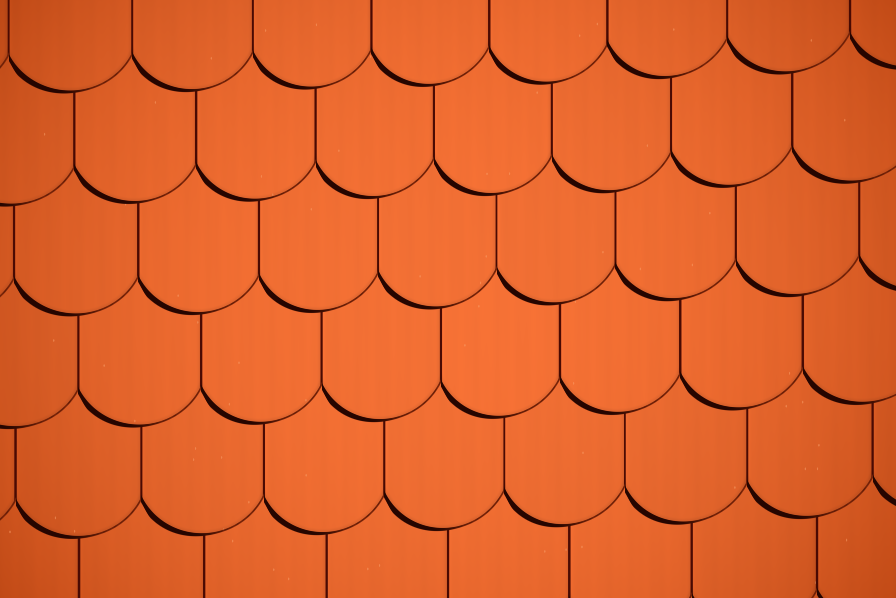
This pattern is drawn by a Shadertoy shader. Its source:

```glsl
// Overlapping clay roof tiles with rounded lower ends, laid in staggered courses.
// Each course is a row of capsule shapes; the upper course covers the lower one
// and drops a crescent shadow on it, heaviest at the lower left of each tile.

const float COURSE_HEIGHT = 0.186;   // spacing of courses, in canvas heights
const float FIRST_COURSE  = 0.1397;  // lower end of the top course, from the top
const float TILE_WIDTH    = 0.197;
const float WIDTH_GROWTH  = 0.00022; // lower courses are slightly wider
const float STAGGER       = 0.53;    // sideways shift per course, in tiles
const float FIRST_SHIFT   = 0.35;
const float TILT          = 0.027;
const float BOW           = 0.012;
const float LENS_STRETCH  = 0.04;    // tiles widen toward the sides
const float END_RADIUS    = 0.55;    // in tile widths, as are the values below
const float END_JITTER    = 0.016;
const float SEAM_HALF     = 0.008;
const float LIP_WIDTH     = 0.014;
const float SHADOW_WIDTH  = 0.046;

const vec3 CLAY_LIT = vec3(0.955, 0.440, 0.206);
const vec3 CLAY_DIM = vec3(0.745, 0.285, 0.085);
const vec3 SEAM     = vec3(0.290, 0.040, 0.010);
const vec3 LIP      = vec3(0.480, 0.140, 0.030);
const vec3 SHADOW   = vec3(0.150, 0.020, 0.000);
const vec3 FLECK    = vec3(0.980, 0.640, 0.430);

struct Tile {
    vec2 pos;    // x from the tile axis, y up from its lower end, in tile widths
    vec2 id;
    float width;
};

float hash(vec2 p) {
    vec3 q = fract(vec3(p.xyx) * vec3(0.1031, 0.1030, 0.0973));
    q += dot(q, q.yzx + 33.33);
    return fract((q.x + q.y) * q.z);
}

// Tile of the given course at a point; depth runs down the roof.
Tile tileAt(float course, float across, float depth) {
    Tile t;
    t.width = TILE_WIDTH + WIDTH_GROWTH * course * course;
    float column = across / t.width - FIRST_SHIFT - STAGGER * course;
    t.id = vec2(floor(column), course) + 40.0;
    float lowerEnd = FIRST_COURSE + COURSE_HEIGHT * course;
    t.pos = vec2(fract(column) - 0.5, (lowerEnd - depth) / t.width);
    t.pos.y += END_JITTER * (hash(t.id) - 0.5);
    return t;
}

// Sparse pale chips: one jittered point per cell, few cells used.
float flecks(vec2 p, vec2 id) {
    vec2 g = p * 9.0, cell = floor(g);
    vec2 seed = cell + id * 17.0;
    vec2 point = 0.25 + 0.5 * vec2(hash(seed + 3.1), hash(seed + 7.7));
    float d = length((fract(g) - point) * vec2(1.5, 0.8));
    return step(0.975, hash(seed)) * (1.0 - smoothstep(0.03, 0.12, d));
}

// Clay face with streaks, chips, edge bevel and the gap to its neighbours.
vec3 clayFace(Tile t, vec3 clay, float aa) {
    float h = hash(t.id + 5.3), x = t.pos.x;
    float streak = sin(x * 31.0 + h * 40.0) + 0.6 * sin(x * 73.0 + h * 90.0)
                 + 0.4 * sin(x * 17.0 + t.pos.y * 5.0 + h * 20.0);
    vec3 col = clay * (1.0 + 0.025 * (h - 0.5) + 0.005 * streak);
    col = mix(col, FLECK, 0.5 * flecks(t.pos, t.id));

    float side = 0.5 - abs(x);
    float bevel = 1.0 - smoothstep(0.0, 0.045, side);
    col *= 1.0 + bevel * (x < 0.0 ? 0.04 : -0.07);
    float gap = SEAM_HALF * (0.85 + 0.5 * h);
    return mix(col, SEAM, 1.0 - smoothstep(gap - 0.6 * aa, gap + 0.6 * aa, side));
}

void mainImage(out vec4 fragColor, in vec2 fragCoord) {
    vec2 p = (fragCoord - 0.5 * iResolution.xy) / iResolution.y;

    // Roof coordinates: slight tilt, bow and widening at the sides
    float across = p.x - LENS_STRETCH * p.x * p.x * p.x;
    float depth = 0.5 - p.y + TILT * p.x + BOW * p.x * p.x;
    float course = ceil((depth - FIRST_COURSE) / COURSE_HEIGHT - 0.15);
    Tile upper = tileAt(course, across, depth);
    Tile lower = tileAt(course + 1.0, across, depth);
    float aa = 1.0 / (iResolution.y * upper.width);

    // Light falls off toward the corners
    float falloff = pow(dot(p, p) / 0.81, 1.2);
    vec3 clay = mix(CLAY_LIT, CLAY_DIM, min(falloff, 1.1));

    // Signed distance to the rounded end of the upper tile
    vec2 fromCenter = vec2(upper.pos.x, min(upper.pos.y - END_RADIUS, 0.0));
    float d = length(fromCenter) - END_RADIUS;
    float facing = fromCenter.x / max(length(fromCenter), 0.001);

    // Lower course, under the lip and cast shadow of the upper one
    vec3 below = clayFace(lower, clay, aa);
    float reach = mix(LIP_WIDTH, SHADOW_WIDTH, 1.0 - smoothstep(-0.65, 0.35, facing));
    reach *= mix(0.6, 1.0, smoothstep(-0.5, -0.42, upper.pos.x));
    float grain = 0.5 + 0.25 * (sin(upper.pos.x * 83.0) + sin(upper.pos.x * 137.0 + upper.id.x));
    vec3 dark = mix(SHADOW, LIP, smoothstep(-0.2, 0.5, facing) * (0.75 + 0.25 * grain));
    below = mix(below, dark, 1.0 - smoothstep(reach - 0.7 * aa, reach + 0.7 * aa, d));

    // Upper course, with a faintly darkened rim
    vec3 above = clayFace(upper, clay, aa);
    above *= 1.0 - 0.07 * smoothstep(-0.035, 0.0, d);

    fragColor = vec4(mix(above, below, smoothstep(-0.6 * aa, 0.6 * aa, d)), 1.0);
}
```
